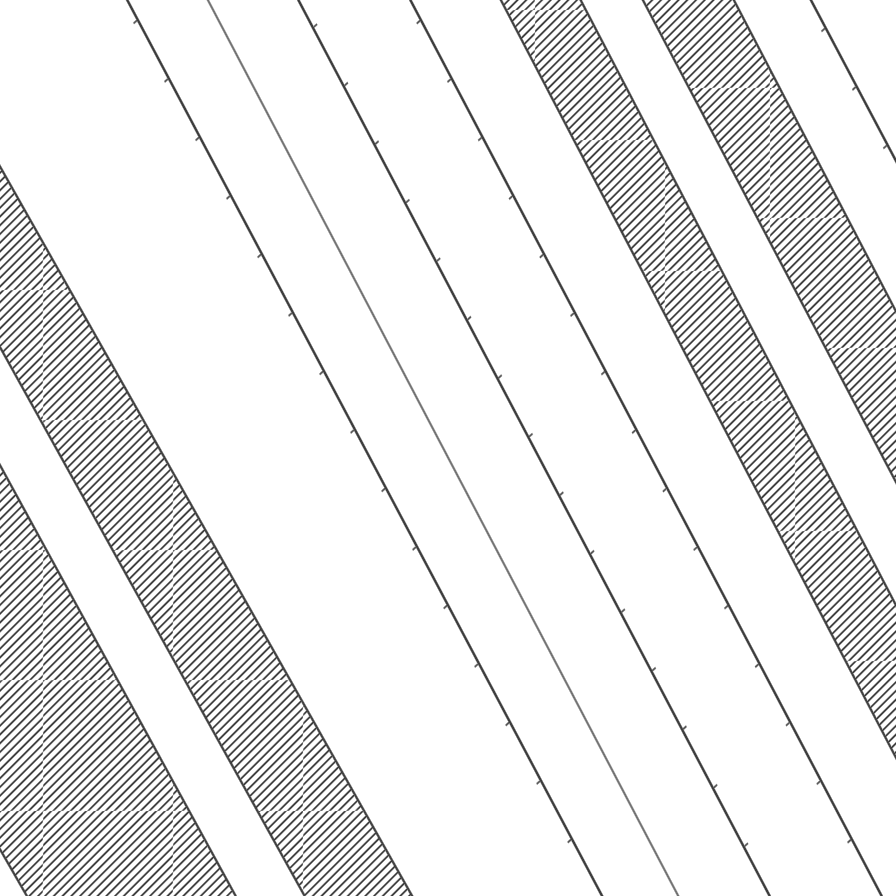
This pattern is drawn by a Shadertoy shader. Its source:

```glsl
// Slanted hatched bands beside ticked rails and one thin rule, in gray ink on white

// Soft coverage of a stroke, from the distance to its centre
float stroke(float dist, float halfWidth) {
    float blur = 0.6 / iResolution.y;
    return clamp((halfWidth + blur - abs(dist)) / (2.0 * blur), 0.0, 1.0);
}

// Signed distance to a slanted line, positive on its right
// line.x: crossing at the top edge, line.y: run per unit of descent
float lineDistance(vec2 p, vec2 line) {
    return (p.x - line.x - line.y * (1.0 - p.y)) / length(vec2(1.0, line.y));
}

// Rail with short leaning ticks on one side
float tickedRail(vec2 p, vec2 line, float firstTick, float side) {
    const float spacing = 0.0653;
    float dist = lineDistance(p, line);
    float stretch = length(vec2(1.0, line.y));
    float foot = 1.0 - p.y + dist * (line.y + 0.25) / stretch;
    float along = (fract((foot - firstTick) / spacing + 0.5) - 0.5) * spacing * stretch;
    float tick = stroke(along, 0.0011) * stroke(dist * side - 0.003, 0.003);
    return max(0.76 * stroke(dist, 0.0014), 0.65 * tick);
}

// Diagonal hatch in square cells, stepping a fifth of a period at each seam
float hatch(vec2 p, vec2 seam) {
    const float cell = 0.1452;
    const float frequency = 102.4;
    vec2 q = (p - seam) / cell;
    vec2 index = floor(q);
    float phase = (p.x - p.y) * frequency + 0.2 * (index.x - index.y);
    float dist = (fract(phase + 0.55) - 0.5) / frequency * 0.7071;
    vec2 seamDist = abs(fract(q + 0.5) - 0.5) * cell;
    float gap = stroke(min(seamDist.x, seamDist.y), 0.001);
    return 0.78 * stroke(dist, 0.001) * (1.0 - 0.25 * gap);
}

// Hatched band between two outlines; edges holds the left and right line
float hatchedBand(vec2 p, vec4 edges, vec2 seam) {
    float left = lineDistance(p, edges.xy);
    float right = lineDistance(p, edges.zw);
    float pixel = 0.5 / iResolution.y;
    float inside = smoothstep(-pixel, pixel, min(left, -right));
    float outline = max(stroke(left, 0.0013), stroke(right, 0.0013));
    return max(inside * hatch(p, seam), 0.74 * outline);
}

void mainImage(out vec4 fragColor, in vec2 fragCoord) {
    vec2 p = fragCoord / iResolution.y;

    // Top crossing, slope, first tick, tick side
    vec4 rails[4] = vec4[4](
        vec4(0.142, 0.530, 0.0220, -1.0),
        vec4(0.333, 0.526, 0.0310, 1.0),
        vec4(0.458, 0.526, 0.0222, -1.0),
        vec4(0.905, 0.529, 0.0310, -1.0));

    // Left and right outline of each band, then its hatch origin
    vec4 bands[4] = vec4[4](
        vec4(-0.545, 0.575, -0.284, 0.547),
        vec4(-0.215, 0.555, -0.105, 0.565),
        vec4(0.559, 0.5215, 0.648, 0.521),
        vec4(0.7175, 0.525, 0.819, 0.5206));
    vec2 seams[4] = vec2[4](
        vec2(0.048, 0.531), vec2(0.048, 0.531),
        vec2(0.742, 0.698), vec2(0.859, 0.902));

    // Thin plain rule
    float ink = 0.55 * stroke(lineDistance(p, vec2(0.232, 0.525)), 0.0012);

    for (int i = 0; i < 4; i++) {
        ink = max(ink, tickedRail(p, rails[i].xy, rails[i].z, rails[i].w));
        ink = max(ink, hatchedBand(p, bands[i], seams[i]));
    }
    fragColor = vec4(vec3(1.0 - ink), 1.0);
}
```
